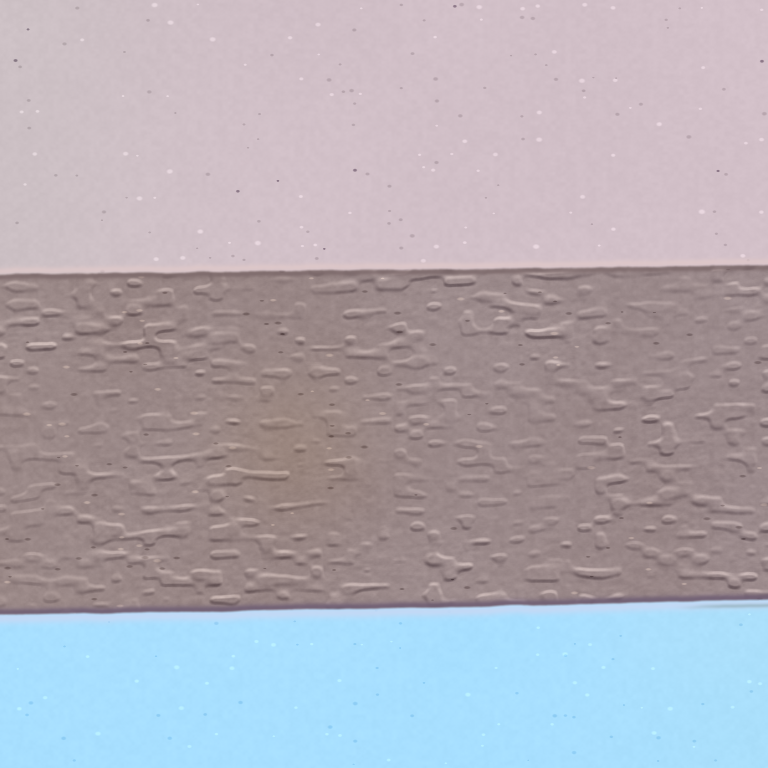
A WebGL 2 fragment shader for this texture:

```glsl
#version 300 es
precision highp float;
// Three painted plaster bands: pale pink wall, rough taupe stripe, bright blue base.

#define PINK vec3(0.820, 0.752, 0.782)
#define TAUPE vec3(0.604, 0.535, 0.535)
#define BLUE vec3(0.660, 0.876, 1.000)
#define RIM_PINK vec3(0.875, 0.785, 0.785)
#define RIM_BLUE vec3(0.770, 0.850, 0.960)
#define SEAM_PURPLE vec3(0.430, 0.365, 0.450)
#define SEAM_BROWN vec3(0.475, 0.400, 0.405)
#define EDGE_SOFTNESS 0.0022
#define EDGE_WOBBLE 0.0030
#define DENT_DEPTH 0.30
#define GRAIN 0.022

uniform vec2 u_resolution;
out vec4 fragColor;

float hash(vec2 p) {
    return fract(sin(dot(p, vec2(127.1, 311.7))) * 43758.5453);
}

float noise(vec2 p) {
    vec2 i = floor(p), f = fract(p);
    f = f * f * (3.0 - 2.0 * f);
    return mix(mix(hash(i), hash(i + vec2(1, 0)), f.x),
               mix(hash(i + vec2(0, 1)), hash(i + vec2(1, 1)), f.x), f.y);
}

float fbm(vec2 p) {
    float sum = 0.0, amp = 0.5;
    for (int i = 0; i < 4; i++) {
        sum += amp * noise(p);
        p = p * 2.03 + 17.3;
        amp *= 0.5;
    }
    return sum;
}

// Soft bump of unit height centred on zero.
float bump(float d, float width) {
    return exp(-d * d / (width * width));
}

// Sparse flattened dots, one candidate per grid cell.
float specks(vec2 uv, float cells, float density, float seed) {
    vec2 p = uv * cells, cell = floor(p);
    vec2 center = 0.3 + 0.4 * vec2(hash(cell + seed), hash(cell + seed + 5.7));
    float radius = mix(0.10, 0.26, hash(cell + seed + 9.1));
    float d = length((fract(p) - center) * vec2(0.85, 1.15));
    float present = step(1.0 - density, hash(cell + seed + 3.3));
    return present * (1.0 - smoothstep(radius * 0.3, radius, d));
}

// Rough height of the stripe, stretched sideways and tilted with the stripe.
float relief(vec2 uv) {
    vec2 p = vec2(uv.x, uv.y - 0.03 * uv.x);
    p.y += 0.010 * noise(p * 14.0);
    float pits = smoothstep(0.56, 0.84, noise(p * vec2(46.0, 92.0)));
    return 0.55 * pits + 0.24 * fbm(p * vec2(62.0, 125.0) + 40.0);
}

void main() {
    vec2 uv = gl_FragCoord.xy / u_resolution;

    // Signed heights above the two slightly rising, ragged seams
    float ragged = EDGE_WOBBLE * (fbm(vec2(uv.x * 42.0, 3.0)) - 0.47);
    float upper = uv.y - (0.6430 + 0.0115 * uv.x + ragged);
    float lower = uv.y - (0.1995 + 0.0140 * uv.x + 0.0060 * uv.x * uv.x
                          + EDGE_WOBBLE * (fbm(vec2(uv.x * 30.0, 8.0)) - 0.47));
    float cloud = fbm(uv * 5.0) - 0.47;
    float grain = GRAIN * (fbm(uv * 150.0) - 0.47) * 2.0;

    // Pale wall: faint tint drift, light and dark flecks
    vec3 wall = PINK + vec3(0.012, 0.006, 0.010) * (uv.x - 0.5) + 0.022 * cloud;
    wall += vec3(-0.014, 0.004, -0.008) * bump(uv.x, 0.22);
    wall += grain * 0.8 + 0.09 * specks(uv, 52.0, 0.10, 2.0);
    wall -= 0.10 * specks(uv, 64.0, 0.07, 21.0);
    wall -= vec3(0.27, 0.28, 0.25) * specks(uv, 70.0, 0.009, 63.0);
    wall = mix(wall, RIM_PINK, 0.75 * bump(upper - 0.0045, 0.0045));

    // Rough stripe: relief lit from above, with dark pits
    float roughness = mix(0.45, 1.15, smoothstep(0.28, 0.75, fbm(uv * vec2(7.0, 11.0) + 4.0)));
    float slope = relief(uv) - relief(uv + vec2(0.001, 0.0042));
    vec3 stripe = TAUPE + vec3(-0.012, -0.014, -0.016) * cloud * 4.0;
    stripe += vec3(0.010, 0.014, 0.026) * (uv.x - 0.5);
    stripe += vec3(0.012, 0.004, -0.022) * bump(length(uv - vec2(0.38, 0.42)), 0.10);
    stripe += DENT_DEPTH * roughness * slope * vec3(1.0, 0.98, 0.92) + grain * 1.5;
    stripe -= 0.13 * specks(uv * vec2(0.6, 1.0), 75.0, 0.06, 34.0);
    stripe += vec3(0.12, 0.11, 0.09) * specks(uv * vec2(0.6, 1.0), 68.0, 0.05, 47.0);
    stripe = mix(stripe, SEAM_BROWN, 0.75 * bump(upper + 0.0035, 0.0040));
    stripe = mix(stripe, SEAM_PURPLE, 0.85 * bump(lower - 0.0030, 0.0050));

    // Blue base: pale rim, small flecks, grey sliver at the right end
    vec3 base = BLUE + vec3(0.012, 0.004, 0.0) * cloud * 2.0 + grain * 0.7;
    base += vec3(0.010, 0.0, -0.015) * smoothstep(0.7, 1.0, uv.x);
    base += 0.07 * specks(uv, 58.0, 0.09, 71.0);
    base -= vec3(0.10, 0.07, 0.04) * specks(uv, 66.0, 0.06, 83.0);
    base = mix(base, RIM_BLUE, 0.9 * bump(lower + 0.0050, 0.0070));
    float sliver = smoothstep(0.87, 0.95, uv.x) * bump(lower + 0.0075, 0.0028);
    base = mix(base, vec3(0.60, 0.71, 0.76), 0.75 * sliver);

    vec3 color = mix(base, stripe, smoothstep(-EDGE_SOFTNESS, EDGE_SOFTNESS, lower));
    color = mix(color, wall, smoothstep(-EDGE_SOFTNESS, EDGE_SOFTNESS, upper));
    fragColor = vec4(clamp(color, 0.0, 1.0), 1.0);
}
```
